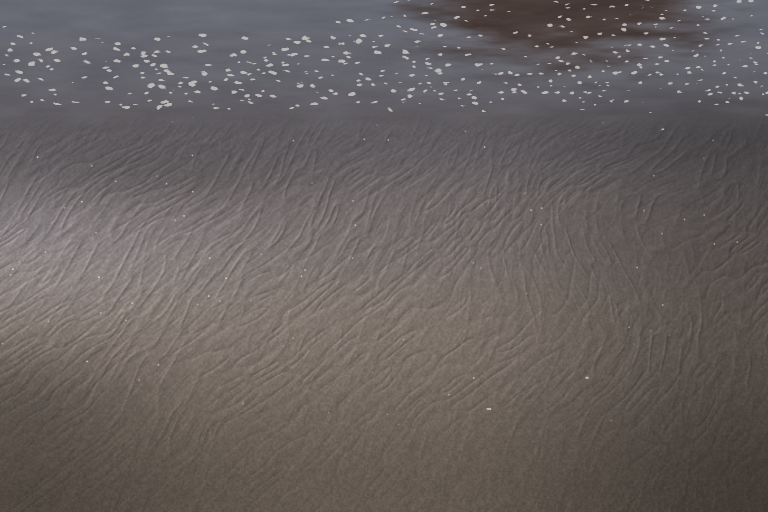
A Shadertoy shader for this texture:

```glsl
// Wet rippled sand at dusk, with a foam-flecked sheet of water along the top.
#define SHORE_Y 0.775
#define RIPPLE_FREQ 60.0
#define RIPPLE_STRENGTH 0.2
#define GENTLE_ANGLE 0.80
#define STEEP_ANGLE 1.27
#define GRAIN_STRENGTH 0.11
#define FOAM_CELL vec2(0.029, 0.0185)
#define FOAM_COLOR vec3(0.78, 0.76, 0.75)
#define GLOW_COLOR vec3(0.095, 0.1, 0.115)
#define REFLECTION_COLOR vec3(0.275, 0.22, 0.2)

float hash(vec2 p) {
    vec3 q = fract(vec3(p.xyx) * 0.1031);
    q += dot(q, q.yzx + 33.33);
    return fract((q.x + q.y) * q.z);
}

float noise(vec2 p) {
    vec2 i = floor(p), f = fract(p);
    f = f * f * (3.0 - 2.0 * f);
    return mix(mix(hash(i), hash(i + vec2(1, 0)), f.x),
               mix(hash(i + vec2(0, 1)), hash(i + vec2(1, 1)), f.x), f.y);
}

float fbm(vec2 p) {
    float sum = 0.0, amp = 0.5;
    for (int i = 0; i < 4; i++) {
        sum += amp * noise(p);
        p = p * 2.03 + 17.3;
        amp *= 0.5;
    }
    return sum;
}

// Soft elliptical spot, 1 at its centre
float blob(vec2 p, vec2 centre, vec2 radius) {
    vec2 d = (p - centre) / radius;
    return exp(-dot(d, d));
}

// Narrow broken ridges running along one direction
float ridges(vec2 p, float angle, float freq) {
    vec2 along = vec2(cos(angle), sin(angle));
    vec2 s = vec2(dot(p, along) * freq * 0.2, dot(p, vec2(-along.y, along.x)) * freq);
    float r = 1.0 - abs(2.0 * noise(s + 60.0) - 1.0);
    return r * r * r;
}

// Sand relief: two crossing ripple families, bent on the right
float relief(vec2 p) {
    vec2 q = vec2((p.x - 0.75) * (1.0 + 0.5 * p.y), p.y * (1.0 + 0.7 * p.y));
    q.x += 1.1 * (p.y - 0.43) * blob(p, vec2(1.14, 0.5), vec2(0.2, 0.2));
    q += 0.012 * vec2(noise(p * 24.0), noise(p * 24.0 + 31.0));
    q += 0.03 * vec2(noise(p * 7.0 + 5.0), noise(p * 7.0 + 71.0));
    float family = smoothstep(0.3, 0.7, noise(p * vec2(7.0, 9.0) + 4.0));
    float gentle = ridges(q, GENTLE_ANGLE, RIPPLE_FREQ);
    float steep = ridges(q + 3.0, STEEP_ANGLE, RIPPLE_FREQ * 0.85);
    float fine = ridges(q + 7.0, 1.05, RIPPLE_FREQ * 1.7);
    return steep * (1.0 - 0.65 * family) - gentle * (0.35 + 0.55 * family) + 0.3 * fine;
}

// Flat ragged foam flecks, one per jittered cell
float foam(vec2 p, float seed, float px) {
    vec2 g = p / FOAM_CELL + seed;
    g.x += 0.5 * mod(floor(g.y), 2.0);
    vec2 id = floor(g);
    float size = mix(0.35, 1.15, hash(id + 5.1)) * mix(1.05, 0.72, smoothstep(0.5, 1.2, p.x));
    vec2 jitter = vec2(hash(id + 11.7), hash(id + 23.9)) - 0.5;
    vec2 d = (fract(g) - 0.5 - 0.5 * jitter) * FOAM_CELL;
    d.y -= 0.5 * d.x * jitter.x;
    float r = length(d * vec2(1.0, 1.6 + 1.2 * hash(id + 2.2))) + 0.005 * (noise(p * 210.0) - 0.5);
    float top = mix(0.945, 1.02, smoothstep(0.5, 0.9, p.x));
    float band = smoothstep(0.765, 0.83, p.y) * (1.0 - smoothstep(top - 0.06, top + 0.01, p.y));
    float chance = band * (0.25 + 0.5 * noise(p * vec2(7.0, 16.0) + 9.0));
    return step(hash(id), chance) * (1.0 - smoothstep(-px, px, r - 0.0066 * size));
}

// Rare sparkling grains
float glints(vec2 p, float px) {
    vec2 g = p * 60.0, id = floor(g);
    vec2 centre = 0.2 + 0.6 * vec2(hash(id + 3.0), hash(id + 8.0));
    float d = length(fract(g) - centre) / 60.0;
    float bright = step(0.975, hash(id + 41.0)) * mix(0.3, 1.0, hash(id + 19.0));
    return bright * (1.0 - smoothstep(0.0004, 0.001 + px, d));
}

// Broad tones from the near sand up to the far water
vec3 baseTone(vec2 p) {
    vec3 c = mix(vec3(0.395, 0.355, 0.32), vec3(0.468, 0.427, 0.396), smoothstep(0.0, 0.36, p.y));
    c = mix(c, vec3(0.435, 0.405, 0.402), smoothstep(0.36, 0.6, p.y));
    c = mix(c, vec3(0.37, 0.355, 0.37), smoothstep(0.58, 0.75, p.y));
    c = mix(c, vec3(0.395, 0.395, 0.425), smoothstep(0.74, 0.86, p.y));
    return mix(c, vec3(0.405, 0.415, 0.455), smoothstep(0.86, 1.0, p.y));
}

void mainImage(out vec4 fragColor, in vec2 fragCoord) {
    float px = 1.0 / iResolution.y;
    vec2 p = fragCoord * px;
    vec3 color = baseTone(p);
    float sand = 1.0 - smoothstep(SHORE_Y - 0.05, SHORE_Y + 0.01, p.y);

    // Sheen from the left and the shaded patches around it
    color += GLOW_COLOR * blob(p, vec2(0.0, 0.5), vec2(0.45, 0.14));
    color += 0.03 * blob(p, vec2(0.55, 0.42), vec2(0.5, 0.2));
    color *= 1.0 - 0.1 * blob(p, vec2(0.3, 0.66), vec2(0.3, 0.06));
    color *= 1.0 - 0.14 * blob(p, vec2(0.03, 0.22), vec2(0.2, 0.09));
    color *= 1.0 - 0.25 * smoothstep(0.85, 1.5, p.x) * (1.0 - smoothstep(0.7, 0.9, p.y));
    color *= 1.0 - 0.22 * blob(p, vec2(0.0), vec2(0.4, 0.2)) - 0.13 * blob(p, vec2(1.5, 0.0), vec2(0.5, 0.3));

    // Water streaks and the warm dark reflection
    float streaks = fbm(p * vec2(11.0, 60.0)) - 0.47;
    color += (1.0 - sand) * 0.07 * streaks;
    vec2 edge = (p - vec2(1.10, 1.03)) / vec2(0.31, 0.17);
    float shade = 1.0 - smoothstep(0.45, 1.2, length(edge) + 0.7 * streaks);
    color = mix(color, REFLECTION_COLOR * (1.0 + 0.35 * streaks), 0.9 * shade);

    // Ripples lit from the upper left
    vec2 toLight = vec2(-0.0017, 0.0013);
    float slope = relief(p - toLight) - relief(p + toLight);
    float fade = sand * mix(0.4, 1.0, smoothstep(0.02, 0.4, p.y)) * (1.0 - 0.4 * smoothstep(0.6, 0.75, p.y));
    color *= 1.0 + RIPPLE_STRENGTH * fade * clamp(slope, -1.0, 1.0);

    // Sand grain, coarser nearby
    float grain = noise(p * 330.0) + 0.6 * noise(p * 170.0 + 40.0) - 0.8;
    color *= 1.0 + GRAIN_STRENGTH * grain * mix(0.2, 1.0, sand) * (1.3 - 0.8 * p.y);
    color += 0.35 * glints(p, px) * sand * smoothstep(0.05, 0.3, p.y);

    // Foam in two overlapping scatterings
    float flecks = max(foam(p, 20.0, px), foam(p, 73.4, px));
    color = mix(color, FOAM_COLOR, 0.88 * flecks);
    fragColor = vec4(clamp(color, 0.0, 1.0), 1.0);
}
```
